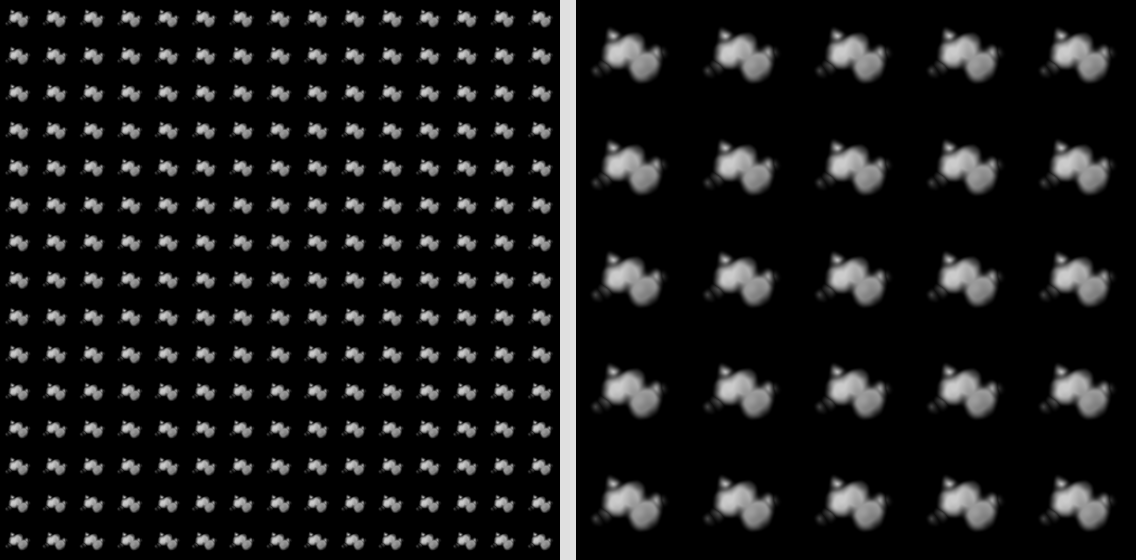
Left: the whole. Right: its middle third, enlarged.
A three.js fragment shader for this pattern:

```glsl
varying vec2 vUv;

const float REPEATS = 15.0;
const vec3 BACKGROUND = vec3(0.0);
const vec3 LIT = vec3(0.80);
const vec3 SHADED = vec3(0.47);
const vec2 LIGHT_DIR = vec2(-0.64, 0.77);
const vec2 CLOUD_CENTER = vec2(0.50, 0.49);
const float EDGE_OUTER = 0.035;
const float EDGE_INNER = 0.065;
const float BLEND = 0.035;
const float WARP_SCALE = 8.0;
const float WARP_AMOUNT = 0.035;
const float BILLOW_SCALE = 9.0;
const float BILLOW_AMOUNT = 0.35;
const float WISP_STRENGTH = 0.42;

vec2 gradientAt(vec2 cell) {
  float h = fract(sin(dot(cell, vec2(127.1, 311.7))) * 4375.85);
  float angle = 6.28319 * h;
  return vec2(cos(angle), sin(angle));
}

float gradientNoise(vec2 p) {
  vec2 i = floor(p);
  vec2 f = p - i;
  vec2 u = f * f * f * (f * (f * 6.0 - 15.0) + 10.0);
  vec2 e = vec2(1.0, 0.0);
  float bottom = mix(dot(gradientAt(i), f), dot(gradientAt(i + e.xy), f - e.xy), u.x);
  float top = mix(dot(gradientAt(i + e.yx), f - e.yx), dot(gradientAt(i + e.xx), f - e.xx), u.x);
  return mix(bottom, top, u.y);
}

float smoothUnion(float a, float b) {
  float h = max(BLEND - abs(a - b), 0.0) / BLEND;
  return min(a, b) - 0.25 * h * h * BLEND;
}

float lobe(vec2 p, vec2 center, float radius) {
  return length(p - center) - radius;
}

// Large overlapping lobes of the cloud
float bodyDistance(vec2 p) {
  float d = lobe(p, vec2(0.37, 0.52), 0.125);
  d = smoothUnion(d, lobe(p, vec2(0.49, 0.55), 0.130));
  d = smoothUnion(d, lobe(p, vec2(0.60, 0.42), 0.145));
  d = smoothUnion(d, lobe(p, vec2(0.71, 0.52), 0.060));
  return smoothUnion(d, lobe(p, vec2(0.32, 0.68), 0.050));
}

// Faint detached puffs
float wispDistance(vec2 p) {
  float d = lobe(p, vec2(0.185, 0.36), 0.030);
  d = min(d, lobe(p, vec2(0.79, 0.54), 0.025));
  return min(d, lobe(p, vec2(0.27, 0.41), 0.035));
}

float coverage(float d) {
  return 1.0 - smoothstep(-EDGE_INNER, EDGE_OUTER, d);
}

void main() {
  vec2 p = fract(vUv * REPEATS);

  // Ragged outline; every repeat shares the same noise
  vec2 q = p * WARP_SCALE;
  vec2 warp = vec2(gradientNoise(q), gradientNoise(q + 31.0));
  vec2 warped = p + WARP_AMOUNT * warp;

  float body = coverage(bodyDistance(warped));
  float wisps = WISP_STRENGTH * coverage(wispDistance(warped) - 0.01);
  float density = max(body, wisps);

  // Light from the upper left with soft billows
  float light = 0.60 + 2.4 * dot(p - CLOUD_CENTER, LIGHT_DIR);
  light += BILLOW_AMOUNT * gradientNoise(p * BILLOW_SCALE + 7.0);
  vec3 cloud = mix(SHADED, LIT, clamp(light, 0.0, 1.0));

  gl_FragColor = vec4(mix(BACKGROUND, cloud, density), 1.0);
}
```
